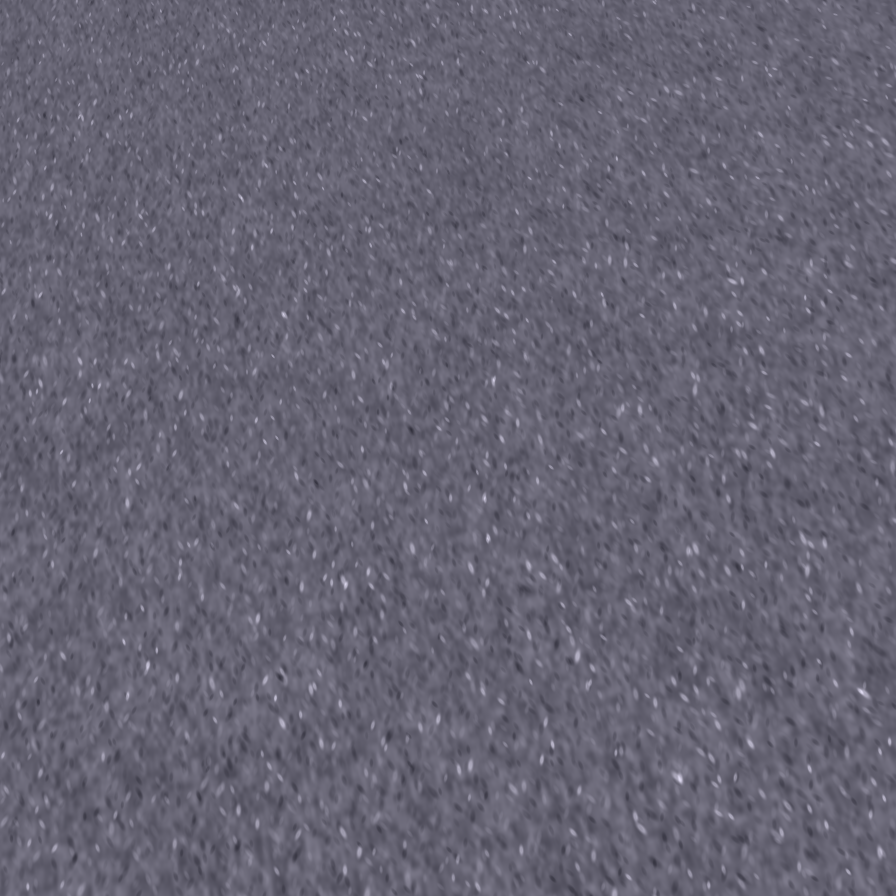
Reproduce this texture procedurally as a WebGL 1 fragment shader.

```glsl
precision highp float;
// Draws a grey-violet asphalt surface of small glinting flakes that fan out from a far point.

uniform vec2 u_resolution;

const vec3 BASE_COLOR = vec3(0.397, 0.389, 0.448);
const vec3 TONE_TINT = vec3(1.0, 0.98, 1.04);
const vec2 VANISHING_POINT = vec2(0.10, 1.90);

// Cells per unit of (angle, log distance)
const vec2 MOTTLE_DENSITY = vec2(38.0, 30.0);
const vec2 GRAIN_DENSITY = vec2(235.0, 128.0);
const vec2 FINE_DENSITY = vec2(350.0, 215.0);
const vec2 FLAKE_DENSITY = vec2(117.0, 71.0);
const vec2 SMALL_FLAKE_DENSITY = vec2(149.0, 94.0);

const vec2 FLAKE_HALF_SIZE = vec2(0.0025, 0.0062);
const vec2 SMALL_FLAKE_HALF_SIZE = vec2(0.0020, 0.0047);
const float FLAKE_TILT = 0.55;

const float MOTTLE_STRENGTH = 0.014;
const float GRAIN_STRENGTH = 0.052;
const float FINE_STRENGTH = 0.042;
const float FLAKE_STRENGTH = 0.092;
const float GLINT_STRENGTH = 0.15;
const float NEAR_CONTRAST = 1.10;
const float FAR_CONTRAST = 0.72;

float hash(vec2 p) {
  vec3 q = fract(p.xyx * 0.1031);
  q += dot(q, q.yzx + 33.33);
  return fract((q.x + q.y) * q.z);
}

// Smooth value noise from -1 to 1
float noise(vec2 p) {
  vec2 cell = floor(p);
  vec2 f = fract(p);
  f = f * f * (3.0 - 2.0 * f);
  float low = mix(hash(cell), hash(cell + vec2(1.0, 0.0)), f.x);
  float high = mix(hash(cell + vec2(0.0, 1.0)), hash(cell + 1.0), f.x);
  return 2.0 * mix(low, high, f.y) - 1.0;
}

// One soft tilted ellipse per cell: x is signed shade, y is bright glint
vec2 flakes(vec2 fan, vec2 density, vec2 halfSize, float seed) {
  vec2 p = fan * density + seed;
  vec2 home = floor(p);
  vec2 total = vec2(0.0);
  for (int j = -1; j <= 1; j++) {
    for (int i = -1; i <= 1; i++) {
      vec2 cell = home + vec2(float(i), float(j));
      vec2 jitter = vec2(hash(cell + 17.3), hash(cell + 71.9));
      vec2 d = (p - cell - jitter) / density;
      float tilt = FLAKE_TILT * (2.0 * hash(cell + 39.1) - 1.0);
      float c = cos(tilt);
      float s = sin(tilt);
      d = vec2(c * d.x + s * d.y, c * d.y - s * d.x);
      float size = mix(0.7, 1.2, hash(cell + 53.7));
      float mask = 1.0 - smoothstep(0.25, 1.0, length(d / (halfSize * size)));
      float shade = hash(cell + 5.5);
      float glint = smoothstep(0.84, 1.0, shade);
      total += vec2(mask * (2.0 * shade - 1.0), mask * mask * glint);
    }
  }
  return total;
}

void main() {
  vec2 uv = gl_FragCoord.xy / u_resolution;

  // Fan coordinates keep grain shape while it shrinks into the distance
  vec2 ray = uv - VANISHING_POINT;
  vec2 fan = vec2(atan(ray.x, -ray.y), log(length(ray)));

  // Layered grain
  float mottle = noise(fan * MOTTLE_DENSITY + 11.0);
  float tone = GRAIN_STRENGTH * noise(fan * GRAIN_DENSITY + 211.0);
  tone += FINE_STRENGTH * noise(fan * FINE_DENSITY + 431.0);

  // Flakes and their glints
  vec2 flake = flakes(fan, FLAKE_DENSITY, FLAKE_HALF_SIZE, 101.0);
  flake += flakes(fan, SMALL_FLAKE_DENSITY, SMALL_FLAKE_HALF_SIZE, 307.0);
  tone += FLAKE_STRENGTH * flake.x;
  tone += GLINT_STRENGTH * flake.y * (1.0 + 0.6 * mottle);

  // Contrast fades with distance
  tone *= mix(NEAR_CONTRAST, FAR_CONTRAST, uv.y);
  tone += MOTTLE_STRENGTH * mottle;
  gl_FragColor = vec4(BASE_COLOR + TONE_TINT * tone, 1.0);
}
```
